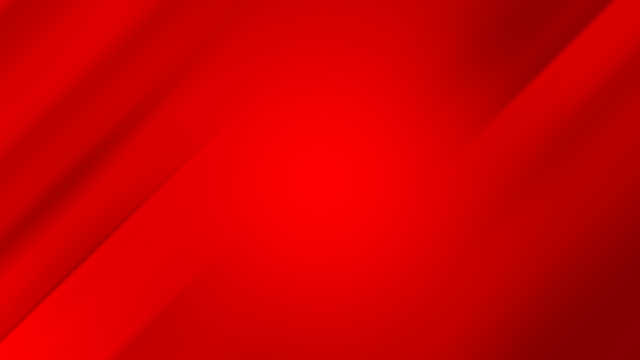
This background is drawn by a WebGL 2 fragment shader. Its source:

```glsl
#version 300 es
precision highp float;
// Red backdrop: a soft round glow in the middle, with diagonal streaks of light
// and shade in the outer corners. Streaks are one-dimensional profiles taken
// across the diagonal; lengths are in canvas heights.
uniform vec2 u_resolution;
out vec4 fragColor;

const vec2 GLOW_CENTER = vec2(0.89, 0.5);
const float EDGE = 0.005;

vec2 hashGradient(vec2 cell) {
    float h = fract(sin(dot(cell, vec2(127.1, 311.7))) * 43758.5);
    float angle = 6.2832 * h;
    return vec2(cos(angle), sin(angle));
}

float gradientNoise(vec2 p) {
    vec2 i = floor(p), f = fract(p);
    vec2 u = f * f * f * (f * (f * 6.0 - 15.0) + 10.0);
    vec2 o = vec2(0.0, 1.0);
    float a = dot(hashGradient(i), f);
    float b = dot(hashGradient(i + o.yx), f - o.yx);
    float c = dot(hashGradient(i + o.xy), f - o.xy);
    float d = dot(hashGradient(i + o.yy), f - o.yy);
    return mix(mix(a, b, u.x), mix(c, d, u.x), u.y);
}

// Smooth hill around a center
float bump(float s, float center, float width) {
    float d = (s - center) / width;
    return exp(-d * d);
}

// Plateau that rises over rise.x..rise.y and falls over fall.x..fall.y
float band(float s, vec2 rise, vec2 fall) {
    return smoothstep(rise.x, rise.y, s) * (1.0 - smoothstep(fall.x, fall.y, s));
}

// Crisp but antialiased step range around a position
vec2 crisp(float position) {
    return position + vec2(-EDGE, EDGE);
}

// Streak brightness across the lower and upper left
float leftStreaks(float s) {
    float v = 0.12 * (1.0 - smoothstep(0.01, 0.05, s));
    v += 0.15 * band(s, vec2(0.08, 0.32), vec2(0.38, 0.48));
    v += 0.08 * bump(s, 0.59, 0.07);
    v -= 0.08 * bump(s, 0.69, 0.035);
    v += 0.12 * band(s, vec2(0.71, 0.80), vec2(0.80, 0.96));
    v -= 0.09 * bump(s, 0.947, 0.007);
    v += 0.17 * band(s, vec2(0.945, 0.965), vec2(1.27, 1.325));
    v += 0.04 * smoothstep(1.28, 1.34, s);
    v += 0.08 * bump(s, 1.55, 0.09);
    return v;
}

// Streak brightness across the upper right; shade gathers toward the corner
float rightStreaks(float s, vec2 p) {
    float upper = smoothstep(0.45, 0.85, p.y);
    float v = -0.15 * band(s, vec2(1.15, 1.5), vec2(1.69, 1.72));
    v += 0.05 * bump(s, 1.62, 0.05);
    v += 0.13 * band(s, vec2(1.69, 1.72), vec2(1.81, 1.95));
    v *= upper;
    v -= 0.05 * bump(s, 1.97, 0.06);
    v -= 0.20 * smoothstep(2.1, 2.55, s);
    return v;
}

void main() {
    vec2 p = gl_FragCoord.xy / u_resolution.y;
    p.x *= (16.0 / 9.0) * u_resolution.y / u_resolution.x;
    float down = 1.0 - p.y;

    // Streaks on both sides, fading toward the middle
    float leftWeight = 1.0 - smoothstep(0.25, 0.8, p.x);
    float rightWeight = smoothstep(1.0, 1.5, p.x);
    float red = 0.715;
    red += leftWeight * leftStreaks(0.97 * p.x + down);
    red += rightWeight * rightStreaks(p.x + down, p);

    // Light in the lower left corner and on the upper middle
    red += 0.10 * bump(length(p), 0.0, 0.25);
    red += 0.04 * bump(length(p - vec2(0.92, 1.0)), 0.0, 0.3);

    // Faint brushed grain along the diagonal
    vec2 along = vec2((p.x + down) * 14.0, (p.x - down) * 1.6);
    red += 0.02 * gradientNoise(along);

    // Central glow
    float glow = 1.0 - smoothstep(0.0, 0.72, length(p - GLOW_CENTER));
    red = mix(red, 1.0, glow);
    fragColor = vec4(clamp(red, 0.0, 1.0), 0.0, 0.0, 1.0);
}
```
